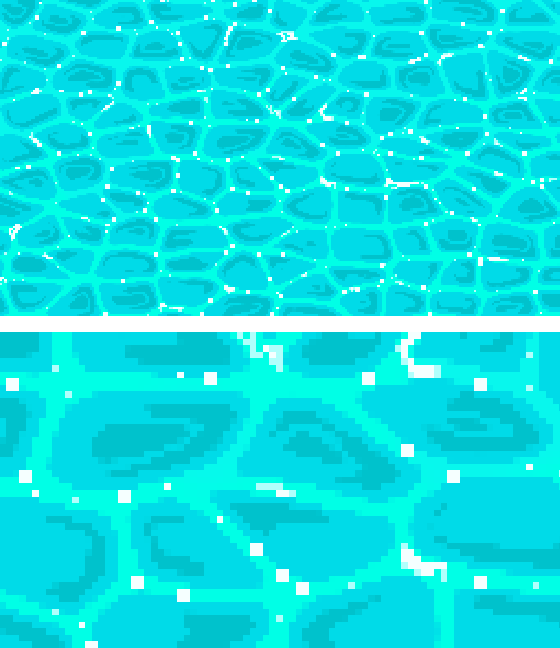
Top: the whole. Bottom: its middle third, enlarged.
Write a WebGL 1 fragment shader that draws this texture.

```glsl
precision highp float;
// Pixel-art pool water: a bright caustic net, dark crescents and white glints.
uniform vec2 u_resolution;

const float ROWS = 144.0;                 // art pixels per canvas height
const vec2 CELL_DENSITY = vec2(5.8, 10.0); // net cells per canvas height
const float JITTER = 0.82;
const float WARP = 0.016;
const float ROUNDING = 130.0;             // lower is rounder
const float LINE_HALF = 0.0078;
const float RING_INSET = 0.0265;
const float RING_HALF = 0.0085;
const float SOFTNESS = 0.0006;
const float GLINT_GRID = 5.0;             // art pixels per glint slot
const float GLINT_CHANCE = 0.62;

const vec3 WATER = vec3(0.0, 0.86, 0.91);
const vec3 SHADE = vec3(0.0, 0.76, 0.80);
const vec3 NET_GREEN = vec3(0.0, 1.0, 0.90);
const vec3 NET_BLUE = vec3(0.03, 0.97, 0.93);
const vec3 GLINT = vec3(0.96, 1.0, 1.0);
const vec3 GLINT_PALE = vec3(0.69, 1.0, 0.99);

vec2 hash2(vec2 p) {
  vec3 q = fract(p.xyx * vec3(0.1031, 0.1030, 0.0973));
  q += dot(q, q.yzx + 33.33);
  return fract((q.xx + q.yz) * q.zy);
}

// Gradient noise, roughly -0.6 to 0.6.
float corner(vec2 cell, vec2 offset) {
  float a = 6.2832 * hash2(cell).x;
  return dot(vec2(cos(a), sin(a)), offset);
}

float noise(vec2 p) {
  vec2 i = floor(p), f = fract(p);
  vec2 u = f * f * f * (f * (f * 6.0 - 15.0) + 10.0);
  vec2 e = vec2(1.0, 0.0);
  return mix(mix(corner(i, f), corner(i + e, f - e), u.x),
             mix(corner(i + e.yx, f - e.yx), corner(i + 1.0, f - 1.0), u.x), u.y);
}

vec2 seed(vec2 cell) {
  return cell + 0.5 + JITTER * (hash2(cell + 17.0) - 0.5);
}

// Rounded Voronoi: x = distance to the border, yz = offset from seed, w = cell id.
vec4 netCell(vec2 p) {
  p += WARP * vec2(noise(p * 8.0), noise(p * 8.0 + 31.0));
  vec2 q = p * CELL_DENSITY;
  vec2 base = floor(q), home = base, nearest = vec2(0.0);
  float best = 100.0;
  for (int y = -1; y <= 1; y++) {
    for (int x = -1; x <= 1; x++) {
      vec2 cell = base + vec2(float(x), float(y));
      vec2 d = seed(cell) - q;
      if (dot(d, d) < best) {
        best = dot(d, d);
        nearest = d;
        home = cell;
      }
    }
  }
  float sum = 0.0;
  for (int y = -2; y <= 2; y++) {
    for (int x = -2; x <= 2; x++) {
      if (x == 0 && y == 0) continue;
      vec2 d = seed(home + vec2(float(x), float(y))) - q;
      vec2 across = d - nearest;
      float border = dot(0.5 * (d + nearest), across) / length(across * CELL_DENSITY);
      sum += exp(-ROUNDING * border);
    }
  }
  return vec4(-log(sum) / ROUNDING, -nearest, hash2(home + 5.0).x);
}

float below(float limit, float v) {
  return 1.0 - smoothstep(limit - SOFTNESS, limit + SOFTNESS, v);
}

void main() {
  vec2 pixel = floor(gl_FragCoord.xy / u_resolution.y * ROWS);
  vec2 p = (pixel + 0.5) / ROWS;
  vec4 cell = netCell(p);
  float edge = cell.x;

  // Tapered crescents that follow the cell outline, with a core in some cells.
  float turn = 6.2832 * cell.w;
  float facing = dot(normalize(cell.yz + 0.0001), vec2(cos(turn), sin(turn)));
  float taper = clamp(0.35 + 1.1 * facing + 1.3 * noise(p * 17.0), 0.0, 1.0);
  float shade = below(RING_HALF * taper, abs(edge - RING_INSET)) * step(0.05, taper);
  float core = below(-0.041, -edge) * step(0.45, fract(cell.w * 7.3));
  vec3 color = mix(WATER, SHADE, max(shade, core));

  // Net of light, of uneven width and tint.
  float halfWidth = LINE_HALF * (1.0 + 0.6 * noise(p * 11.0 + 9.0));
  float tint = smoothstep(0.54, 0.66, p.y + 0.7 * noise(p * 4.0 + 3.0));
  color = mix(color, mix(NET_GREEN, NET_BLUE, tint), below(halfWidth, edge));

  // Short streaks along the net.
  float streak = noise(p * 13.0 + 50.0);
  if (streak > 0.36 && abs(edge - 0.002) < 0.0034)
    color = streak > 0.40 ? GLINT : GLINT_PALE;

  // Square glints, kept only where their centre lies on the net.
  vec2 slot = floor(pixel / GLINT_GRID);
  vec2 pick = hash2(slot + 71.0), kind = hash2(slot + 143.0);
  float size = 1.0 + step(0.55, kind.x);
  vec2 start = slot * GLINT_GRID + floor(pick * (GLINT_GRID - 1.0));
  vec2 inside = step(start, pixel) * step(pixel, start + size - 1.0);
  float onNet = step(netCell((start + 0.5 * size) / ROWS).x, LINE_HALF);
  float chance = GLINT_CHANCE + 0.7 * noise(p * 6.0 + 80.0);
  if (inside.x * inside.y * onNet > 0.5 && kind.y < chance)
    color = kind.x < 0.4 ? GLINT_PALE : GLINT;

  gl_FragColor = vec4(color, 1.0);
}
```
